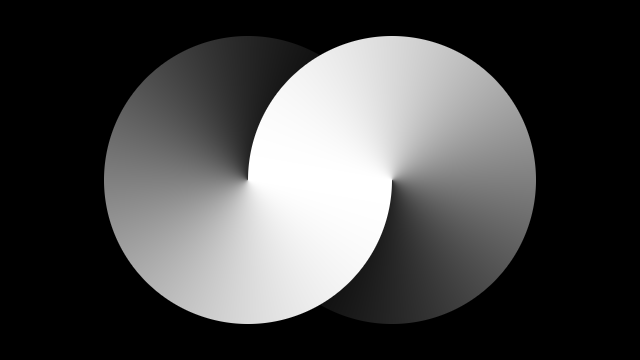
A Shadertoy shader for this background:

```glsl
// Two overlapping discs on black, each shaded by a sweep around its centre.
// The figure has half-turn symmetry, so the lower half is folded onto the
// upper one, where the right disc always lies over the left disc.

const float RADIUS = 0.4;
const vec2 CENTRE = vec2(0.2, 0.0);

// Sweep from black (just below the left axis) round to white (just above it).
float sweep(vec2 offset) {
    return 0.5 + 0.5 * sin(0.5 * atan(offset.y, offset.x));
}

// Coverage of a disc with an edge about one pixel wide.
float disc(vec2 offset, float pixel) {
    return clamp(0.5 - (length(offset) - RADIUS) / pixel, 0.0, 1.0);
}

void mainImage(out vec4 fragColor, in vec2 fragCoord) {
    float pixel = 1.0 / iResolution.y;
    vec2 p = (fragCoord - 0.5 * iResolution.xy) * pixel;

    // Half-turn fold
    if (p.y < 0.0) p = -p;

    // The back disc is the front disc turned by 180 degrees
    vec2 front = p - CENTRE;
    vec2 back = -p - CENTRE;

    float shade = sweep(back) * disc(back, pixel);
    shade = mix(shade, sweep(front), disc(front, pixel));

    fragColor = vec4(vec3(shade), 1.0);
}
```
